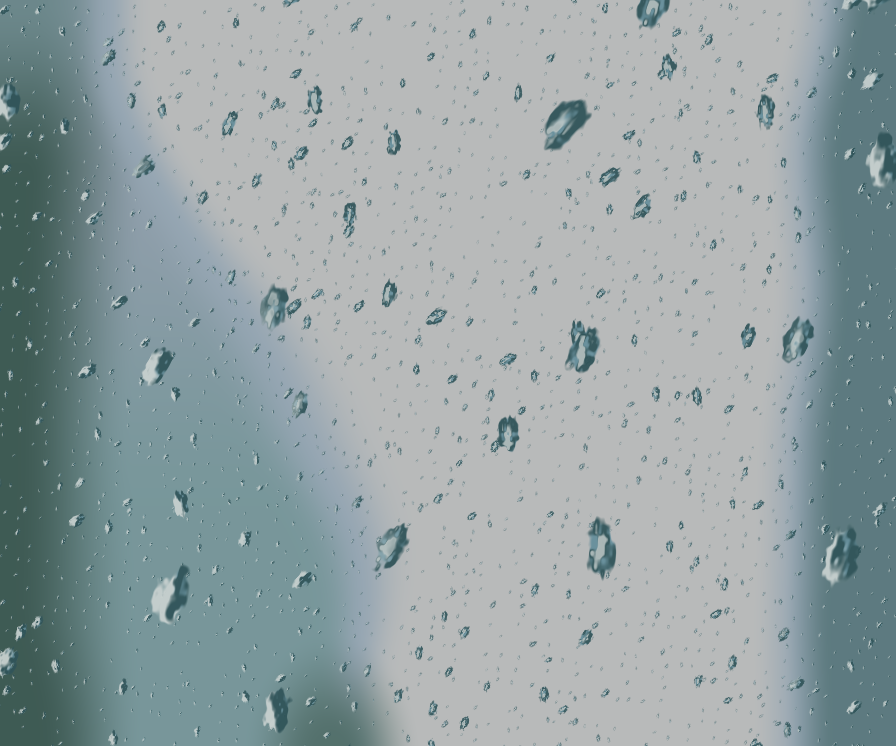
Write a Shadertoy shader that draws this texture.

```glsl
const vec3 PALE = vec3(0.722, 0.730, 0.730);
const vec3 MIST = vec3(0.585, 0.650, 0.700);
const vec3 TEAL = vec3(0.470, 0.590, 0.605);
const vec3 SLATE = vec3(0.365, 0.480, 0.500);
const vec3 MOSS = vec3(0.245, 0.355, 0.330);
const vec3 DROP_DARK = vec3(0.190, 0.330, 0.350);
const vec3 DROP_BLUE = vec3(0.400, 0.560, 0.610);
const vec3 DROP_LIGHT = vec3(0.780, 0.815, 0.810);
const float SLIMNESS = 0.56;   // short axis over long axis
const float RAGGEDNESS = 0.75; // irregularity of drop outlines

float hash(vec2 p) {
    vec3 q = fract(vec3(p.xyx) * 0.1031);
    q += dot(q, q.yzx + 33.33);
    return fract((q.x + q.y) * q.z);
}

vec2 hash2(vec2 p) {
    return vec2(hash(p), hash(p + 47.3));
}

float noise(vec2 p) {
    vec2 i = floor(p), f = fract(p);
    f = f * f * (3.0 - 2.0 * f);
    return mix(mix(hash(i), hash(i + vec2(1, 0)), f.x),
               mix(hash(i + vec2(0, 1)), hash(i + vec2(1, 1)), f.x), f.y);
}

mat2 rotation(float a) {
    float c = cos(a), s = sin(a);
    return mat2(c, s, -s, c);
}

// Blurred view behind the glass; alpha tells how pale it is.
vec4 background(vec2 uv) {
    float drift = 0.03 * (noise(uv * vec2(3.0, 5.0)) - 0.5);
    float x = uv.x + drift;

    // Left side: moss column, teal haze, slanted pale border
    vec3 moss = mix(MOSS, TEAL * 0.9, smoothstep(0.76, 1.0, uv.y));
    vec3 haze = mix(TEAL, MIST * 0.95, smoothstep(0.3, 0.75, uv.y));
    vec3 left = mix(moss, haze, smoothstep(0.03, 0.16, x));
    float border = mix(0.40, 0.12, smoothstep(0.25, 0.95, uv.y));
    float spread = 0.06 + 0.05 * smoothstep(0.4, 0.0, abs(uv.y - 0.45) + 0.0);
    float pale = smoothstep(border - spread, border + spread, x);
    vec3 color = mix(left, MIST, smoothstep(0.0, 0.5, pale));
    color = mix(color, PALE, smoothstep(0.4, 1.0, pale));

    // Dark bump at the bottom
    float bump = length((uv - vec2(0.37, -0.02)) / vec2(0.085, 0.15));
    float bumpMask = 1.0 - smoothstep(0.2, 1.2, bump);
    color = mix(color, SLATE * vec3(0.9, 0.92, 0.85), bumpMask);

    // Right side: slate column with a misty edge
    float edge = x - mix(0.885, 0.91, uv.y);
    color = mix(color, MIST, smoothstep(-0.045, 0.015, edge));
    color = mix(color, SLATE, smoothstep(-0.01, 0.045, edge));
    pale *= (1.0 - bumpMask) * (1.0 - smoothstep(-0.03, 0.03, edge));
    return vec4(color, pale);
}

// One size class of drops, at most one per cell of a turned grid.
vec3 addDrops(vec3 color, float pale, vec2 p, float cell, float radius,
              float share, float opacity, float seed) {
    mat2 turn = rotation(seed * 1.7);
    vec2 g = turn * p / cell + seed * 13.0;
    vec2 id = floor(g);
    vec2 key = id + seed * 71.0;
    if (hash(key + 5.1) > share) return color;

    // Drop frame: long axis upright, leaning to the right
    vec2 center = mix(vec2(0.25), vec2(0.75), hash2(key));
    vec2 local = transpose(turn) * (fract(g) - center) * cell;
    float size = radius * mix(0.55, 1.1, hash(key + 9.7));
    float lean = mix(-0.15, 1.05, hash(key + 21.3));
    vec2 q = rotation(lean) * local / (size * vec2(SLIMNESS, 1.0));

    float ragged = noise(q * 1.7 + key * 3.1) - 0.5;
    float fine = noise(q * 3.6 + key * 7.9) - 0.5;
    float d = length(q) + RAGGEDNESS * (0.65 * ragged + 0.45 * fine);
    float soft = max(0.12, 0.9 / (iResolution.y * size * SLIMNESS));
    float mask = 1.0 - smoothstep(1.0 - soft, 1.0 + soft, d);

    // Pale ground shows dark rings; dark ground shows lit lower left sides
    float core = 1.0 - smoothstep(0.25, 0.65, length(q * vec2(1.3, 0.85) + vec2(0.2, 0.1)) + fine);
    float side = smoothstep(-0.3, 0.35, dot(q, vec2(-0.75, -0.4)) + ragged + 0.6 * fine);
    float lit = mix(side, core * 0.8, pale);
    vec3 shade = mix(DROP_DARK, DROP_BLUE, smoothstep(-0.1, 0.4, fine + 0.4 * ragged));
    vec3 drop = mix(shade, DROP_LIGHT, lit);
    return mix(color, drop, mask * opacity);
}

void mainImage(out vec4 fragColor, in vec2 fragCoord) {
    vec2 uv = fragCoord / iResolution.xy;
    vec2 p = fragCoord / iResolution.y;
    vec4 view = background(uv);
    vec3 color = view.rgb;
    float pale = view.a;

    // Specks first, large drops on top
    color = addDrops(color, pale, p, 0.020, 0.0026, 0.60, mix(0.75, 0.5, pale), 1.0);
    color = addDrops(color, pale, p, 0.034, 0.0048, 0.40, mix(0.85, 0.7, pale), 2.0);
    color = addDrops(color, pale, p, 0.050, 0.0085, 0.36, 0.90, 3.0);
    color = addDrops(color, pale, p, 0.092, 0.0165, 0.36, 0.93, 4.0);
    color = addDrops(color, pale, p, 0.200, 0.0340, 0.48, 0.95, 5.0);

    fragColor = vec4(color, 1.0);
}
```
